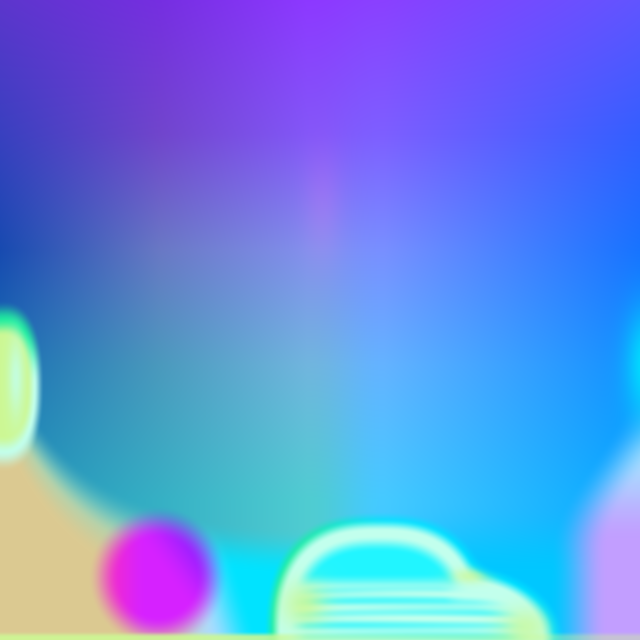
Write a three.js fragment shader that draws this texture map.

```glsl
varying vec2 vUv;

const vec4 COLUMNS = vec4(0.25, 0.48, 0.60, 1.0);
const vec4 ROWS = vec4(0.22, 0.43, 0.61, 0.79);

const vec3 SAND = vec3(0.86, 0.79, 0.57);
const vec3 SAGE = vec3(0.58, 0.85, 0.75);
const vec3 CYAN = vec3(0.0, 0.89, 1.0);
const vec3 LILAC = vec3(0.76, 0.62, 1.0);
const vec3 PALE_BLUE = vec3(0.67, 0.86, 1.0);
const vec3 PINK = vec3(0.94, 0.16, 0.82);
const vec3 MAGENTA = vec3(0.84, 0.13, 1.0);
const vec3 VIOLET = vec3(0.50, 0.12, 1.0);
const vec3 GREEN = vec3(0.12, 0.93, 0.62);
const vec3 MINT = vec3(0.76, 1.0, 0.93);
const vec3 LIME = vec3(0.80, 0.97, 0.58);

const vec2 BALL_CENTER = vec2(0.247, 0.098);
const vec2 BALL_RADIUS = vec2(0.088, 0.090);
const vec2 LOBE_CENTER = vec2(0.005, 0.397);
const vec2 LOBE_RADIUS = vec2(0.055, 0.115);
const vec2 DOME_CENTER = vec2(0.592, 0.0);
const vec2 DOME_RADIUS = vec2(0.168, 0.188);
const vec2 TAIL_CENTER = vec2(0.725, 0.0);
const vec2 TAIL_RADIUS = vec2(0.142, 0.106);
const float STRIPE_FREQUENCY = 330.0;

float ramp(float a, float b, float x) {
  return clamp((x - a) / (b - a), 0.0, 1.0);
}

// Horizontal blend through five colour stops
vec3 row(float x, vec3 a, vec3 b, vec3 c, vec3 d, vec3 e) {
  vec3 color = mix(a, b, ramp(0.0, COLUMNS.x, x));
  color = mix(color, c, ramp(COLUMNS.x, COLUMNS.y, x));
  color = mix(color, d, smoothstep(COLUMNS.y, COLUMNS.z, x));
  return mix(color, e, ramp(COLUMNS.z, COLUMNS.w, x));
}

// Approximate signed distance to a superellipse
float superellipse(vec2 p, vec2 radius, float power) {
  vec2 q = pow(abs(p / radius) + 0.0001, vec2(power));
  return (pow(q.x + q.y, 1.0 / power) - 1.0) * min(radius.x, radius.y);
}

float smoothUnion(float a, float b, float k) {
  float h = clamp(0.5 + 0.5 * (b - a) / k, 0.0, 1.0);
  return mix(b, a, h) - k * h * (1.0 - h);
}

float spot(vec2 p, vec2 center, vec2 size) {
  vec2 q = (p - center) / size;
  return exp(-dot(q, q));
}

vec3 sky(vec2 p) {
  vec3 low = row(p.x, vec3(0.12, 0.58, 0.72), vec3(0.21, 0.69, 0.77), vec3(0.31, 0.80, 0.82), vec3(0.27, 0.79, 1.0), vec3(0.02, 0.66, 1.0));
  vec3 mid = row(p.x, vec3(0.10, 0.44, 0.70), vec3(0.29, 0.60, 0.74), vec3(0.44, 0.71, 0.87), vec3(0.39, 0.70, 1.0), vec3(0.06, 0.56, 1.0));
  vec3 high = row(p.x, vec3(0.09, 0.29, 0.69), vec3(0.41, 0.47, 0.77), vec3(0.51, 0.56, 0.93), vec3(0.47, 0.56, 1.0), vec3(0.09, 0.45, 1.0));
  vec3 upper = row(p.x, vec3(0.22, 0.25, 0.75), vec3(0.44, 0.27, 0.80), vec3(0.51, 0.34, 0.97), vec3(0.49, 0.37, 1.0), vec3(0.20, 0.37, 1.0));
  vec3 top = row(p.x, vec3(0.36, 0.21, 0.80), vec3(0.46, 0.18, 0.88), vec3(0.55, 0.22, 1.0), vec3(0.54, 0.25, 1.0), vec3(0.38, 0.33, 1.0));
  vec3 color = mix(low, mid, ramp(ROWS.x, ROWS.y, p.y));
  color = mix(color, high, ramp(ROWS.y, ROWS.z, p.y));
  color = mix(color, upper, ramp(ROWS.z, ROWS.w, p.y));
  color = mix(color, top, ramp(ROWS.w, 1.0, p.y));
  return color + vec3(0.08, 0.0, 0.0) * spot(p, vec2(0.505, 0.68), vec2(0.03, 0.09));
}

// Corner glows beneath the curved lower edge of the sky
vec3 ground(vec3 color, vec2 p) {
  color = mix(color, vec3(0.0, 0.78, 1.0), smoothstep(0.22, 0.10, p.y) * smoothstep(0.5, 0.75, p.x));
  float edge = 0.143 + 0.28 * exp(-8.0 * p.x);
  float below = smoothstep(edge + 0.025, edge - 0.05, p.y);
  vec3 left = mix(SAGE, SAND, smoothstep(edge + 0.01, edge - 0.10, p.y));
  left = mix(left, PALE_BLUE, smoothstep(0.25, 0.34, p.x));
  left = mix(left, CYAN, smoothstep(0.31, 0.385, p.x + 0.3 * (p.y - 0.06)));
  color = mix(color, left, below * smoothstep(0.60, 0.45, p.x));
  float rightEdge = 0.90 + 0.12 * smoothstep(0.14, 0.40, p.y);
  float right = smoothstep(rightEdge - 0.04, rightEdge + 0.05, p.x) * smoothstep(0.42, 0.29, p.y);
  color = mix(color, mix(LILAC, PALE_BLUE, smoothstep(0.15, 0.29, p.y)), right);
  return mix(color, CYAN, 0.95 * spot(p, vec2(1.01, 0.43), vec2(0.032, 0.085)));
}

vec3 ball(vec3 color, vec2 p) {
  vec2 q = (p - BALL_CENTER) / BALL_RADIUS;
  vec3 fill = mix(PINK, MAGENTA, smoothstep(-0.9, -0.2, q.x));
  fill = mix(fill, VIOLET, smoothstep(0.1, 1.1, q.x * 0.75 + q.y * 0.55));
  return mix(color, fill, smoothstep(1.25, 0.68, length(q)));
}

vec3 lobe(vec3 color, vec2 p) {
  float d = superellipse(p - LOBE_CENTER, LOBE_RADIUS, 2.4);
  vec3 rim = mix(MINT, GREEN, smoothstep(0.40, 0.49, p.y));
  vec3 fill = mix(rim, LIME, smoothstep(-0.004, -0.018, d));
  fill = mix(fill, MINT, 0.8 * spot(p, vec2(0.025, 0.41), vec2(0.012, 0.06)));
  return mix(color, fill, smoothstep(0.009, -0.007, d));
}

// Layered glass dome with a sloping tail and fine ripples
vec3 dome(vec3 color, vec2 p) {
  float body = superellipse(p - DOME_CENTER, DOME_RADIUS, 2.6);
  float tail = superellipse(p - TAIL_CENTER, TAIL_RADIUS, 2.0);
  float d = smoothUnion(body, tail, 0.02);
  vec3 rim = mix(GREEN, CYAN, smoothstep(0.44, 0.62, p.x));
  vec3 fill = mix(rim, MINT, smoothstep(0.002, -0.016, d));
  float core = smoothstep(-0.022, -0.045, d) * smoothstep(0.075, 0.105, p.y);
  fill = mix(fill, vec3(0.13, 0.96, 1.0), core);
  float wave = p.y + 0.10 * (p.x - 0.64) * (p.x - 0.64) / 0.06 * p.y;
  float ripple = 0.5 + 0.3 * sin(wave * STRIPE_FREQUENCY) + 0.2 * sin(wave * STRIPE_FREQUENCY * 0.43 + p.x * 9.0);
  float inner = smoothstep(-0.025, -0.06, d) * smoothstep(0.10, 0.07, p.y);
  fill = mix(fill, vec3(0.28, 0.97, 0.98), inner * ripple * 0.9);
  fill = mix(fill, LIME, 0.8 * spot(p, vec2(0.475, 0.055), vec2(0.035, 0.035)));
  fill = mix(fill, LIME, 0.7 * spot(p, vec2(0.735, 0.10), vec2(0.03, 0.012)));
  fill = mix(fill, LIME, 0.7 * spot(p, vec2(0.82, 0.02), vec2(0.04, 0.03)));
  return mix(color, fill, smoothstep(0.012, -0.006, d));
}

void main() {
  vec3 color = ground(sky(vUv), vUv);
  color = lobe(ball(color, vUv), vUv);
  color = dome(color, vUv);
  // Thin light along the bottom edge
  float strip = smoothstep(0.014, 0.004, vUv.y) * mix(0.9, 0.4, smoothstep(0.4, 0.5, vUv.x));
  color = mix(color, LIME, strip);
  gl_FragColor = vec4(clamp(color, 0.0, 1.0), 1.0);
}
```
